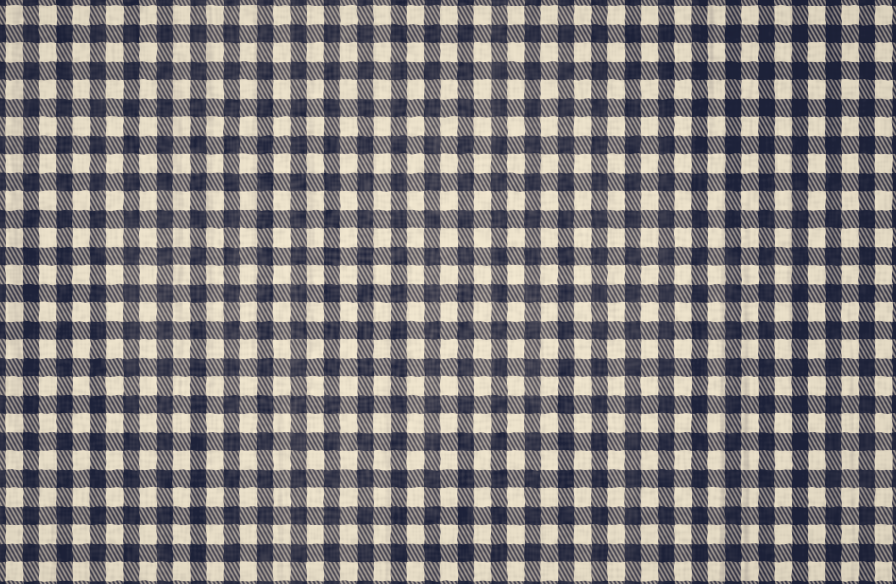
This texture is drawn by a WebGL 1 fragment shader. Its source:

```glsl
precision highp float;
// Woven gingham cloth: navy warp and weft bands over cream, 26.8 by 15.75 repeats.
// Crossings are solid, single bands carry a steep twill hatch, and gradient noise
// adds thread grain, streaked warp columns and broad fading of the dye.

uniform vec2 u_resolution;

vec2 hashGradient(vec2 cell) {
  float angle = 6.2832 * fract(sin(dot(cell, vec2(127.1, 311.7))) * 43758.5);
  return vec2(cos(angle), sin(angle));
}

// Gradient noise, roughly -0.7 to 0.7
float gradientNoise(vec2 p) {
  vec2 i = floor(p);
  vec2 f = p - i;
  vec2 u = f * f * f * (f * (f * 6.0 - 15.0) + 10.0);
  float a = dot(hashGradient(i), f);
  float b = dot(hashGradient(i + vec2(1.0, 0.0)), f - vec2(1.0, 0.0));
  float c = dot(hashGradient(i + vec2(0.0, 1.0)), f - vec2(0.0, 1.0));
  float d = dot(hashGradient(i + 1.0), f - 1.0);
  return mix(mix(a, b, u.x), mix(c, d, u.x), u.y);
}

// Coverage of a dyed band around the cream gap centred on zero
float dyedBand(float t, float pixel) {
  float fromGap = abs(fract(t + 0.5) - 0.5);
  return smoothstep(0.26 - 0.65 * pixel, 0.26 + 0.65 * pixel, fromGap);
}

void main() {
  vec2 uv = gl_FragCoord.xy / u_resolution;
  vec2 repeats = vec2(26.8, 15.75);
  vec2 pixel = repeats / u_resolution;

  // Check grid with slightly uneven thread edges
  vec2 check = uv * repeats - vec2(0.43, 0.34);
  vec2 wobble = vec2(gradientNoise(check.yx * vec2(4.0, 1.0)),
                     gradientNoise(check * vec2(4.0, 1.0) + 37.0));
  float warp = dyedBand(check.x + 0.04 * wobble.x, pixel.x);
  float weft = dyedBand(check.y + 0.04 * wobble.y, pixel.y);
  float crossing = warp * weft;
  float single = warp + weft - 2.0 * crossing;

  // Twill lines falling steeply to the right, faded where too fine to resolve
  vec2 twillCount = vec2(8.0, 5.0);
  float twill = sin(6.2832 * dot(check, twillCount));
  twill *= 1.0 - smoothstep(0.35, 0.85, dot(pixel, twillCount));

  // Dye strength: worn through the middle, full toward the right and lower left
  float streak = gradientNoise(vec2(uv.x * 48.0, uv.y * 1.3));
  float blotch = gradientNoise(uv * vec2(5.0, 3.0) + 11.0);
  vec2 fromWorn = (uv - vec2(0.4, 0.52)) / vec2(0.38, 0.6);
  float worn = exp(-dot(fromWorn, fromWorn));
  float deep = smoothstep(0.62, 0.92, uv.x);
  float strength = 0.98 - 0.12 * worn + 0.04 * deep + 0.1 * streak + 0.08 * blotch;
  float dye = (crossing + single * (0.6 + 0.24 * twill)) * strength;
  dye += warp * (1.0 - weft) * 0.06 * deep;

  // Dark stray threads stain some cream columns, most of all at the right
  float stray = smoothstep(0.12, 0.5, gradientNoise(vec2(uv.x * 75.0, uv.y * 0.8) + 5.0));
  dye += (1.0 - dye) * stray * (0.07 + 0.09 * deep);

  // Fine slubs along the weft and warp
  float slub = gradientNoise(check * vec2(2.5, 10.0))
             + gradientNoise(check * vec2(11.0, 2.0) + 19.0);
  dye = clamp(dye - slub * (0.035 + 0.1 * crossing * worn), 0.0, 1.0);

  // Cream to navy, with a warm tint in the half tones
  vec3 cream = vec3(0.93, 0.89, 0.8);
  vec3 navy = vec3(0.12, 0.14, 0.235);
  vec3 cloth = mix(cream, navy, dye);
  cloth -= vec3(0.0, 0.06, 0.07) * dye * (1.0 - dye);

  // Thread relief and gently darker borders
  vec2 centred = uv - vec2(0.45, 0.5);
  cloth *= 1.0 + 0.03 * slub - 0.16 * dot(centred, centred);
  gl_FragColor = vec4(cloth, 1.0);
}
```
